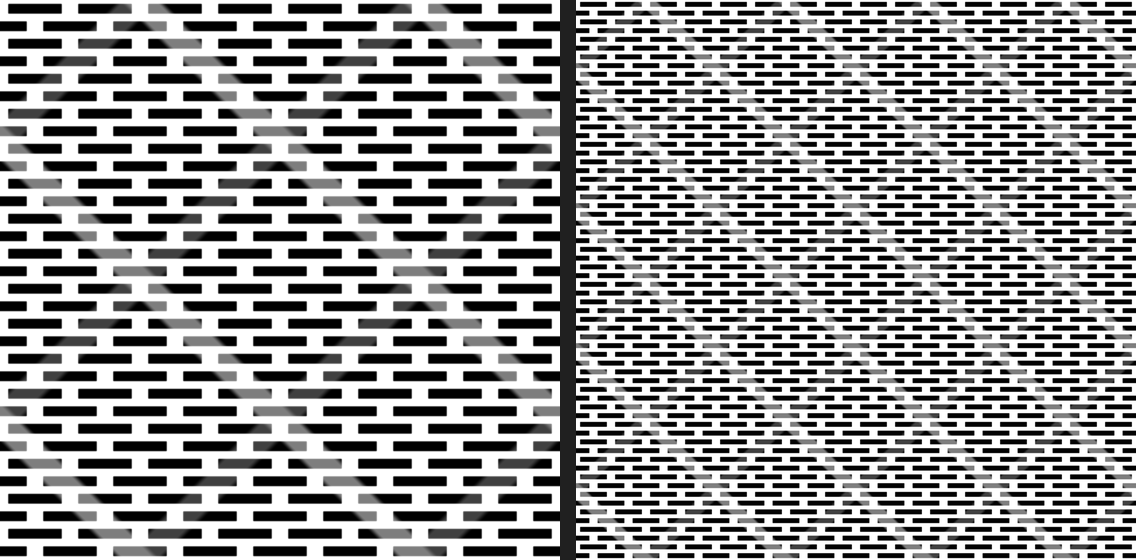
Left, the tile; right, the same tile 2 across and 2 down.
A Shadertoy shader for this pattern:

```glsl
// White perforated sheet with staggered slots over a soft grey diagonal lattice.

#define SLOT_COUNT vec2(8.0, 32.0)                // slots across, rows down
#define SLOT_HALF (vec2(24.5, 4.5) / 512.0)       // half size, canvas units
#define SLOT_RADIUS (1.0 / 512.0)                 // corner rounding
#define LATTICE_COUNT 2.0                         // diamonds per side
#define BAR_HALF 0.065                            // half width, share of a diamond
#define BAR_SOFT 0.016                            // softness of the bar edges
#define SHEET_COLOR vec3(1.0)
#define BACK_COLOR vec3(0.0)
#define FRONT_BAR_COLOR vec3(0.495)
#define REAR_BAR_COLOR vec3(0.25)

// Signed distance to a rounded box centred at the origin
float roundedBox(vec2 p, vec2 halfSize, float radius) {
    vec2 q = abs(p) - halfSize + radius;
    return length(max(q, 0.0)) + min(max(q.x, q.y), 0.0) - radius;
}

// Signed distance to the nearest slot; every other row shifts by half a cell
float slotDistance(vec2 uv) {
    vec2 grid = uv * SLOT_COUNT;
    grid.x += 0.5 * (1.0 - mod(floor(grid.y), 2.0));
    vec2 local = (fract(grid) - 0.5) / SLOT_COUNT;
    return roundedBox(local, SLOT_HALF, SLOT_RADIUS);
}

// Coverage of a soft bar that repeats once per unit of phase
float softBar(float phase) {
    float dist = abs(fract(phase) - 0.5) - BAR_HALF;
    return 1.0 - smoothstep(-BAR_SOFT, BAR_SOFT, dist);
}

// Crossed bars behind the sheet, the lighter set in front
vec3 latticeColor(vec2 uv) {
    vec2 p = uv * LATTICE_COUNT;
    vec3 color = mix(BACK_COLOR, REAR_BAR_COLOR, softBar(p.x - p.y));
    return mix(color, FRONT_BAR_COLOR, softBar(p.x + p.y));
}

void mainImage(out vec4 fragColor, in vec2 fragCoord) {
    vec2 uv = fragCoord / iResolution.xy;
    float edge = 1.0 / min(iResolution.x, iResolution.y);

    float sheet = smoothstep(-edge, edge, slotDistance(uv));
    fragColor = vec4(mix(latticeColor(uv), SHEET_COLOR, sheet), 1.0);
}
```
